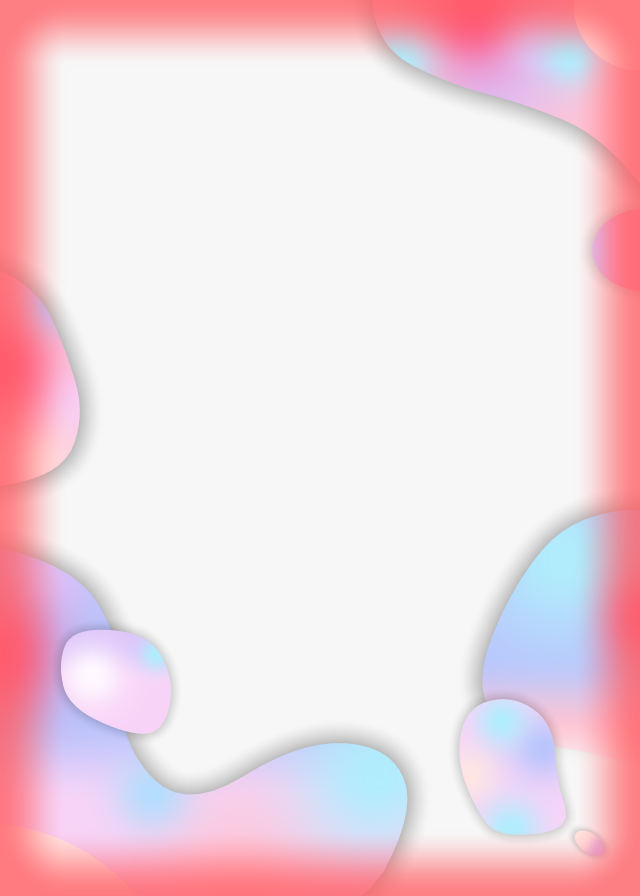
Reproduce this background procedurally as a WebGL 2 fragment shader.

```glsl
#version 300 es
precision highp float;
// Pearly liquid blobs around a pale sheet with a coral glow along its border.
// Each blob is a closed quadratic B-spline turned into a signed distance,
// filled with soft colour spots; space is 71.4 x 100 units, origin lower left.

#define SHEET vec2(71.4, 100.0)
#define CURVE_STEPS 7
#define GLOW_WIDTH 7.6
#define GLOW_STRENGTH 0.8
#define SHADOW_STRENGTH 0.24
#define WIDE_SHADOW 2.7
#define THIN_SHADOW 1.3

uniform vec2 u_resolution;
out vec4 fragColor;

const vec3 PAPER = vec3(0.968);
const vec3 PALE = vec3(1.0, 0.90, 0.89);
const vec3 ROSE = vec3(1.0, 0.77, 0.83);
const vec3 HOT = vec3(1.0, 0.27, 0.50);
const vec3 LILAC = vec3(0.87, 0.77, 0.98);
const vec3 ORCHID = vec3(0.97, 0.83, 0.97);
const vec3 PERIWINKLE = vec3(0.73, 0.77, 0.99);
const vec3 CYAN = vec3(0.69, 0.93, 0.99);
const vec3 CORAL = vec3(1.0, 0.38, 0.40);

// Signed distance to the closed B-spline of eight control points.
float blob(vec2 p, vec2 c[8]) {
    float nearest = 1e9, side = 1.0;
    vec2 a = 0.5 * (c[7] + c[0]);
    for (int i = 0; i < 8; i++) {
        vec2 start = 0.5 * (c[(i + 7) % 8] + c[i]);
        vec2 end = 0.5 * (c[i] + c[(i + 1) % 8]);
        for (int j = 1; j <= CURVE_STEPS; j++) {
            float t = float(j) / float(CURVE_STEPS);
            vec2 b = mix(mix(start, c[i], t), mix(c[i], end, t), t);
            vec2 e = b - a, w = p - a;
            vec2 gap = w - e * clamp(dot(w, e) / dot(e, e), 0.0, 1.0);
            nearest = min(nearest, dot(gap, gap));
            if ((a.y > p.y) != (b.y > p.y) && w.x < w.y * e.x / e.y) side = -side;
            a = b;
        }
    }
    return side * sqrt(nearest);
}

float ellipse(vec2 p, vec2 radii) {
    return (length(p / radii) - 1.0) * min(radii.x, radii.y);
}

// Blends a soft round spot of colour into a fill.
void spot(inout vec3 fill, vec2 p, vec2 center, float radius, vec3 hue) {
    vec2 q = (p - center) / radius;
    fill = mix(fill, hue, exp(-dot(q, q)));
}

// Lays a shape with its outer shadow over the colour below.
void layer(inout vec3 col, float d, vec3 fill, float shadowWidth, float strength) {
    float fade = clamp(1.0 - d / shadowWidth, 0.0, 1.0);
    col *= 1.0 - strength * pow(fade, 1.5);
    col = mix(col, fill, clamp(0.5 - d * u_resolution.y / SHEET.y, 0.0, 1.0));
}

void main() {
    vec2 p = gl_FragCoord.xy / u_resolution * SHEET;
    vec3 col = PAPER, fill;

    // Top right wave and the round notch in its corner
    fill = ROSE;
    spot(fill, p, vec2(55.0, 90.5), 7.0, LILAC);
    spot(fill, p, vec2(53.5, 99.5), 7.0, HOT);
    spot(fill, p, vec2(60.5, 95.5), 4.5, LILAC);
    spot(fill, p, vec2(44.5, 93.5), 4.0, CYAN);
    spot(fill, p, vec2(63.6, 93.8), 3.3, CYAN);
    layer(col, blob(p, vec2[8](vec2(41.1, 105.2), vec2(41.9, 94.8), vec2(50.1, 90.6), vec2(58.6, 88.4),
        vec2(67.1, 84.8), vec2(74.2, 75.9), vec2(88, 77), vec2(83, 110))), fill, WIDE_SHADOW, SHADOW_STRENGTH);
    layer(col, length(p - vec2(71.4, 99.5)) - 7.4, PALE, 1.0, 0.0);

    // Left bubble
    fill = ROSE;
    spot(fill, p, vec2(8.5, 55.0), 5.0, ORCHID);
    spot(fill, p, vec2(4.0, 48.5), 4.0, PALE);
    spot(fill, p, vec2(-1.0, 59.0), 6.0, HOT);
    spot(fill, p, vec2(6.0, 66.5), 3.6, PERIWINKLE);
    layer(col, blob(p, vec2[8](vec2(-5.2, 72), vec2(4.2, 68.1), vec2(7.6, 60.3), vec2(9.4, 53.8),
        vec2(7.2, 47.3), vec2(-2.6, 45.1), vec2(-10.4, 45.3), vec2(-10.4, 72))), fill, WIDE_SHADOW, SHADOW_STRENGTH);

    // Lower left wave: a side swell joined to a floor swell, then a pale mound
    fill = mix(ORCHID, PERIWINKLE, smoothstep(10.0, 20.0, p.y));
    spot(fill, p, vec2(5.0, 36.0), 5.0, LILAC);
    spot(fill, p, vec2(-1.0, 27.0), 6.5, HOT);
    spot(fill, p, vec2(27.0, 2.0), 9.0, ROSE);
    spot(fill, p, vec2(17.0, 11.5), 4.2, mix(PERIWINKLE, CYAN, 0.6));
    spot(fill, p, vec2(42.0, 13.5), 8.5, CYAN);
    float swell = min(
        blob(p, vec2[8](vec2(-7.8, 40.8), vec2(8.5, 36.8), vec2(13.4, 28.4), vec2(13.5, 21.9),
            vec2(11, 14), vec2(5.2, 6.2), vec2(-5.2, 6.2), vec2(-10.4, 22))),
        blob(p, vec2[8](vec2(13.3, 28.4), vec2(13.5, 16.7), vec2(20.8, 9.4), vec2(33.6, 17.4),
            vec2(43.6, 16.7), vec2(46.5, 9.5), vec2(39, -4.2), vec2(-7.8, -8))));
    layer(col, swell, fill, WIDE_SHADOW, SHADOW_STRENGTH);
    layer(col, length(p - vec2(-2.0, -14.3)) - 22.4, PALE, 1.0, 0.0);

    // Lower right swell, fading into the sheet at its foot
    fill = mix(ROSE, PERIWINKLE, smoothstep(18.0, 27.0, p.y));
    spot(fill, p, vec2(63.0, 37.5), 9.0, CYAN);
    spot(fill, p, vec2(73.0, 31.0), 4.5, HOT);
    fill = mix(PAPER, fill, smoothstep(13.0, 20.0, p.y));
    layer(col, blob(p, vec2[8](vec2(76.8, 43.5), vec2(63.8, 42.7), vec2(56.9, 34.2), vec2(52.7, 23.2),
        vec2(57.3, 17.3), vec2(66.4, 16), vec2(78, 12.8), vec2(86, 27))), fill, WIDE_SHADOW,
        SHADOW_STRENGTH * smoothstep(14.0, 24.0, p.y));

    // Pearl resting on the left wave
    fill = mix(LILAC, ORCHID, smoothstep(28.0, 24.0, p.y));
    spot(fill, p, vec2(10.3, 24.6), 3.3, vec3(1.0, 0.98, 1.0));
    spot(fill, p, vec2(17.5, 27.0), 1.8, CYAN);
    layer(col, blob(p, vec2[8](vec2(7.8, 29.6), vec2(13.7, 29.8), vec2(17.6, 28.1), vec2(19.5, 23.2),
        vec2(18, 18), vec2(13.7, 18.2), vec2(7.6, 21.2), vec2(6.5, 25.8))), fill, THIN_SHADOW, 0.15);
    // Teardrop
    fill = ORCHID;
    spot(fill, p, vec2(52.5, 13.5), 3.0, PALE);
    spot(fill, p, vec2(60.5, 16.5), 3.6, PERIWINKLE);
    spot(fill, p, vec2(56.0, 19.5), 2.8, CYAN);
    spot(fill, p, vec2(57.0, 7.5), 3.2, CYAN);
    layer(col, blob(p, vec2[8](vec2(52.1, 21.2), vec2(57.3, 22.4), vec2(61.7, 19.3), vec2(62.1, 12.8),
        vec2(63.9, 7.4), vec2(56, 6.5), vec2(53.4, 8.9), vec2(50.8, 15.4))), fill, THIN_SHADOW, 0.15);
    // Right bubble and the tiny tilted bead
    fill = mix(LILAC, vec3(1.0, 0.62, 0.76), smoothstep(66.0, 70.0, p.x));
    layer(col, ellipse(p - vec2(72.0, 72.1), vec2(5.9, 4.6)), fill, THIN_SHADOW, 0.12);
    vec2 q = mat2(0.82, 0.57, -0.57, 0.82) * (p - vec2(65.8, 5.9));
    layer(col, ellipse(q, vec2(1.9, 1.1)), mix(PALE, LILAC, smoothstep(-0.6, 1.2, q.x)), 0.6, 0.15);
    // Coral glow, rounded at the corners
    vec2 depth = max(abs(p - 0.5 * SHEET) - 0.5 * SHEET + GLOW_WIDTH, 0.0);
    float glow = smoothstep(0.0, 1.0, length(depth) / GLOW_WIDTH);
    fragColor = vec4(mix(col, CORAL, GLOW_STRENGTH * glow), 1.0);
}
```
